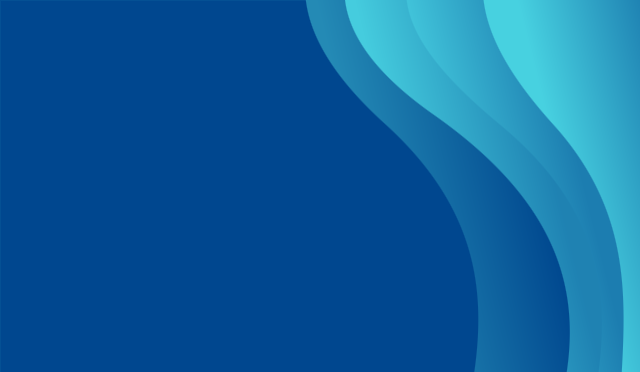
This background is drawn by a Shadertoy shader. Its source:

```glsl
// Cubic through a and b with end slopes, over a span of the given length
float hermite(float a, float b, float slopeA, float slopeB, float span, float t) {
    float s = 1.0 - t;
    return mix(a, b, t * t * (3.0 - 2.0 * t))
         + span * t * s * (slopeA * s - slopeB * t);
}

// S-shaped edge: top, bend and crest are x positions at depths 0, bendY and crestY
float waveEdge(float y, float top, vec2 bend, vec2 crest, float bendSlope) {
    if (y < bend.y)
        return hermite(top, bend.x, 0.12, bendSlope, bend.y, y / bend.y);
    float span = crest.y - bend.y;
    return hermite(bend.x, crest.x, bendSlope, 0.0, span, (y - bend.y) / span);
}

// Paint everything right of the edge with a slanted two-colour gradient
vec3 paintWave(vec3 below, vec2 p, float edge, vec2 range, vec3 nearColor, vec3 farColor) {
    float d = p.x - edge;
    float coverage = clamp(0.5 + d / fwidth(d), 0.0, 1.0);
    float along = p.x - 0.25 * p.y;
    float t = clamp((along - range.x) / (range.y - range.x), 0.0, 1.0);
    return mix(below, mix(nearColor, farColor, t), coverage);
}

void mainImage(out vec4 fragColor, in vec2 fragCoord) {
    // Height is one unit, y runs downward from the top
    vec2 uv = fragCoord / iResolution.xy;
    vec2 p = vec2(uv.x * 1.714, 1.0 - uv.y);

    vec3 navy = vec3(0.0, 0.28, 0.56);
    vec3 steel = vec3(0.12, 0.51, 0.70);
    vec3 aqua = vec3(0.27, 0.80, 0.87);

    // Flat ground with a faint rim on the left and top
    float rim = 1.0 - smoothstep(0.0007, 0.0025, min(p.x, p.y));
    vec3 color = mix(navy, steel, 0.2 * rim);

    // Waves, from the back to the front
    float edge = waveEdge(p.y, 0.819, vec2(1.031, 0.333), vec2(1.281, 0.859), 1.1);
    color = paintWave(color, p, edge, vec2(0.848, 1.328), vec3(0.14, 0.54, 0.71), navy);

    edge = waveEdge(p.y, 0.924, vec2(1.161, 0.308), vec2(1.526, 0.893), 1.42);
    color = paintWave(color, p, edge, vec2(0.949, 1.362), aqua, steel);

    edge = waveEdge(p.y, 1.089, vec2(1.339, 0.335), vec2(1.612, 0.870), 1.2);
    color = paintWave(color, p, edge, vec2(1.094, 1.440), vec3(0.25, 0.76, 0.85), vec3(0.11, 0.49, 0.69));

    edge = waveEdge(p.y, 1.295, vec2(1.482, 0.335), vec2(1.670, 0.859), 0.9);
    color = paintWave(color, p, edge, vec2(1.384, 1.719), vec3(0.28, 0.82, 0.88), steel);

    fragColor = vec4(color, 1.0);
}
```
